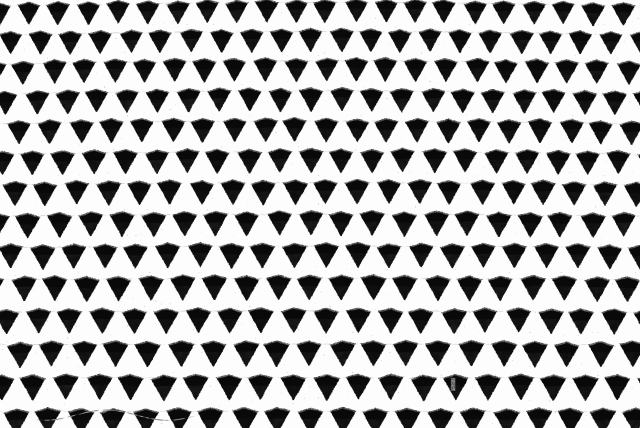
Write a Shadertoy shader that draws this pattern.

```glsl
// Staggered rows of dark, roof-topped triangular holes in a worn white sheet.

// Lengths are fractions of the canvas height.
const float ROW_PITCH = 0.0674;    // spacing of the first rows
const float ROW_GROWTH = 0.00047;  // rows spread apart downwards
const float COL_PITCH = 0.0695;
const float COL_GROWTH = 0.00053;
const float COL_SHIFT = 0.0137;
const float ROW_BOW = 0.016;       // upper rows arch in the middle
const float TOP_MARGIN = 0.006;
const float HALF_WIDTH = 0.0288;
const float DEPTH = 0.0515;        // shoulder line to tip
const float ROOF = 0.0085;         // peak above the shoulders
const float RIM = 0.0032;
const float JITTER = 0.0028;
const float EDGE_WEAR = 0.0011;
const float SOFTNESS = 0.0014;
const vec2 GLINT_POS = vec2(0.311, 0.102);
const vec2 GLINT_SIZE = vec2(0.005, 0.015);

const vec3 SHEET = vec3(0.992);
const vec3 HOLE = vec3(0.035);
const vec3 INNER_WALL = vec3(0.085);
const vec3 RIM_GREY = vec3(0.36);
const vec3 SEAM_GREY = vec3(0.80);
const vec3 STRAND_GREY = vec3(0.55);

vec2 hash2(vec2 p) {
    vec3 a = fract(p.xyx * vec3(0.1031, 0.1030, 0.0973));
    a += dot(a, a.yzx + 33.33);
    return fract((a.xx + a.yz) * a.zy);
}

float gradDot(vec2 cell, vec2 offset) {
    float angle = 6.28318 * hash2(cell + 71.0).x;
    return dot(vec2(cos(angle), sin(angle)), offset);
}

// Gradient noise, roughly -0.7 to 0.7.
float gradientNoise(vec2 p) {
    vec2 i = floor(p), f = fract(p);
    vec2 u = f * f * f * (f * (f * 6.0 - 15.0) + 10.0);
    vec2 e = vec2(1.0, 0.0);
    return mix(mix(gradDot(i, f), gradDot(i + e, f - e), u.x),
               mix(gradDot(i + e.yx, f - e.yx), gradDot(i + 1.0, f - 1.0), u.x), u.y);
}

// Signed distance to the sloping roof; y points down.
float roofDistance(vec2 q) {
    return dot(vec2(abs(q.x), -q.y - ROOF), normalize(vec2(ROOF, HALF_WIDTH)).xy);
}

// Signed distance to the hole: roof, two flanks and a blunt tip.
float holeDistance(vec2 q) {
    float flank = dot(vec2(abs(q.x) - HALF_WIDTH, q.y), normalize(vec2(DEPTH, HALF_WIDTH)));
    return max(max(roofDistance(q), flank), q.y - DEPTH * 0.96);
}

void mainImage(out vec4 fragColor, in vec2 fragCoord) {
    vec2 p = (fragCoord - vec2(0.5 * iResolution.x, 0.0)) / iResolution.y;
    float aa = max(SOFTNESS, 0.75 / iResolution.y);

    // Find the row, allowing for the bow and the growing pitch.
    float bow = ROW_BOW * p.x * p.x * p.y;
    float down = 1.0 - p.y - bow - TOP_MARGIN;
    float lifted = max(down + 0.012, 0.0);
    float row = floor((sqrt(ROW_PITCH * ROW_PITCH + 4.0 * ROW_GROWTH * lifted) - ROW_PITCH)
                      / (2.0 * ROW_GROWTH));
    float rowTop = row * (ROW_PITCH + ROW_GROWTH * row);

    // Find the column; odd rows are offset by half a pitch.
    float pitch = COL_PITCH + COL_GROWTH * row;
    float column = (p.x - COL_SHIFT) / pitch + 0.5 * mod(row, 2.0);
    vec2 cell = vec2(floor(column + 0.5), row);
    vec2 q = vec2((column - cell.x) * pitch, down - rowTop);
    float seamY = q.y;

    // Each hole differs a little in place, tilt and size.
    vec2 rnd = hash2(cell + 40.0), rnd2 = hash2(cell + 113.0);
    q += (rnd - 0.5) * 2.0 * JITTER * vec2(1.0, 0.6);
    q.y += q.x * (rnd2.x - 0.5) * 0.10;
    float size = 0.94 + 0.009 * row + 0.05 * (rnd2.y - 0.5);
    q /= size;

    float grain = gradientNoise(p * 260.0);
    float patches = gradientNoise(p * 75.0 + 9.0);
    float hole = (holeDistance(q) + EDGE_WEAR * (grain + patches)) * size;

    // Sheet with faint seams and scattered specks.
    vec3 color = SHEET;
    float seam = 1.0 - smoothstep(0.0, aa + 0.0008, abs(seamY + 0.0015 * patches));
    color = mix(color, SEAM_GREY, seam * smoothstep(-0.25, 0.5, patches) * 0.7);
    float specks = smoothstep(0.46, 0.62, gradientNoise(p * 150.0 + 31.0));
    color = mix(color, SEAM_GREY, specks * 0.7);

    // Hole interior: black shade above, slightly lit wall below.
    float wall = smoothstep(-aa, aa, q.y - 0.016 - 0.003 * rnd.x);
    vec3 inside = mix(HOLE, INNER_WALL * (1.0 + 0.5 * patches), wall * (0.4 + 0.6 * rnd2.x));
    float rim = smoothstep(-RIM - aa, -RIM + aa, roofDistance(q) + 0.002 * patches);
    inside = mix(inside, RIM_GREY * (1.0 + 0.7 * grain), rim);

    // One hole catches a small glint.
    vec2 g = abs(p - GLINT_POS) - GLINT_SIZE;
    float glint = 1.0 - smoothstep(-aa, aa, max(g.x, g.y));
    inside = mix(inside, vec3(0.45 + 0.3 * grain), glint);
    color = mix(color, inside, 1.0 - smoothstep(-aa, aa, hole));

    // Loose strand along the lower left.
    float strandY = 0.030 + 0.012 * sin(p.x * 22.0);
    float strand = 1.0 - smoothstep(0.0, aa + 0.0008, abs(p.y - strandY));
    strand *= smoothstep(-0.68, -0.62, p.x) * smoothstep(-0.28, -0.33, p.x);
    color = mix(color, STRAND_GREY, strand * smoothstep(-0.4, 0.2, patches));

    fragColor = vec4(clamp(color, 0.0, 1.0), 1.0);
}
```
